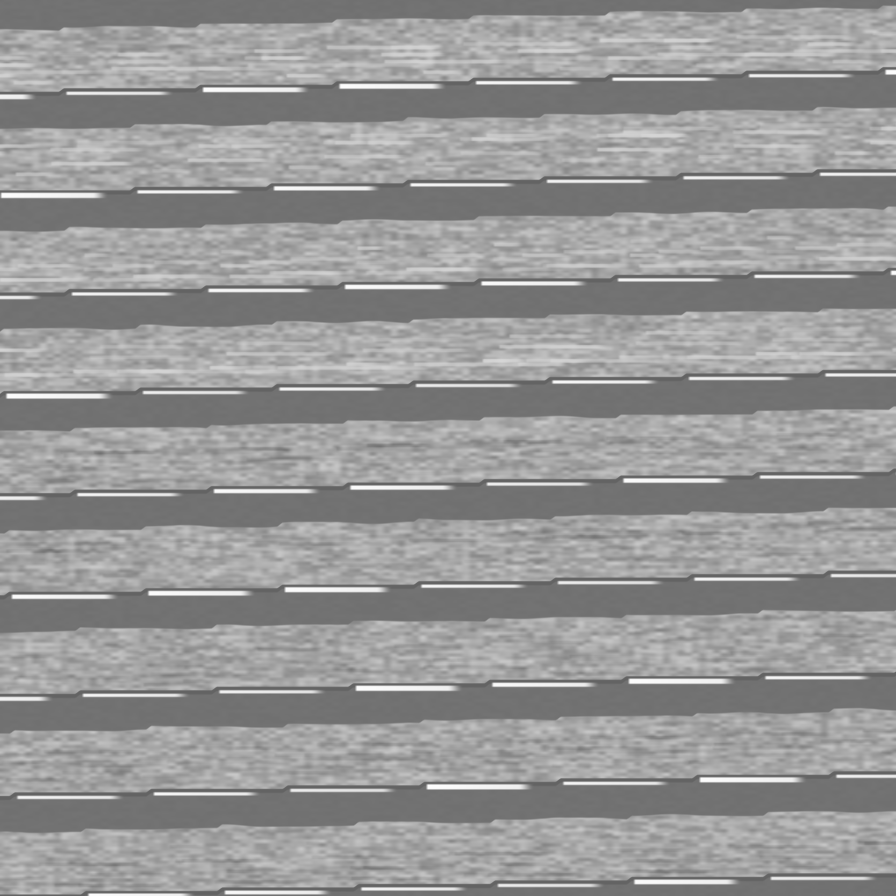
Reproduce this pattern procedurally as a WebGL 1 fragment shader.

```glsl
precision highp float;
// Nine slightly tilted, stair-stepped bands of brushed grey with bright dashes along their lower edges.

uniform vec2 u_resolution;

const float ROWS = 254.5;         // fine scan rows down the canvas
const float PERIOD = 28.52;       // rows from band to band
const float FIRST_EDGE = 27.475;  // row of the first dash line at the left side
const float STEPS = 6.564;        // one-row stair steps across the canvas
const float BAND_TOP = 18.5;      // rows from band top down to the dash row
const float DASH_LENGTH = 0.8;    // share of a stair step
const float SOFT = 0.32;          // edge blur in rows
const float STREAKED_BANDS = 4.0; // upper bands with strong bright streaks
const float GAP_GREY = 0.445;
const float SHADOW_GREY = 0.39;
const float BAND_GREY = 0.655;
const float STREAK_GREY = 0.85;
const float DASH_GREY = 0.93;

float hash(vec2 p) {
  vec3 q = fract(vec3(p.xyx) * 0.1031);
  q += dot(q, q.yzx + 33.33);
  return fract((q.x + q.y) * q.z);
}

float valueNoise(vec2 p) {
  vec2 cell = floor(p);
  vec2 f = smoothstep(0.0, 1.0, fract(p));
  return mix(mix(hash(cell), hash(cell + vec2(1.0, 0.0)), f.x),
             mix(hash(cell + vec2(0.0, 1.0)), hash(cell + vec2(1.0, 1.0)), f.x), f.y);
}

// Floor with a short ramp at each jump.
float softStair(float level) {
  return floor(level) - 1.0 + smoothstep(0.0, 0.05, fract(level));
}

// One-row dash lying on each stair step of a sloped line.
float stairDash(float y, float level, float len, float halfWidth, float soft) {
  float along = 1.0 - fract(level);
  float across = abs(y - floor(level) - 0.5);
  float body = 1.0 - smoothstep(halfWidth - soft, halfWidth + soft, across);
  return body * smoothstep(0.0, 0.025, along) * (1.0 - smoothstep(len - 0.12, len, along));
}

// Horizontally brushed grain, centred on zero.
float brushedGrain(float x, float y) {
  float fine = valueNoise(vec2(x * 125.0, y) + 50.0) - 0.5;
  float medium = valueNoise(vec2(x * 38.0, y * 0.9) + 400.0) - 0.5;
  float wide = valueNoise(vec2(x * 9.0, y * 0.7) + 800.0) - 0.5;
  return 0.15 * fine + 0.11 * medium + 0.05 * wide;
}

void main() {
  vec2 uv = gl_FragCoord.xy / u_resolution;
  float x = uv.x;
  float y = (1.0 - uv.y) * ROWS;
  float soft = max(SOFT, 0.5 * ROWS / u_resolution.y);

  // Nearest band and the level of its sloped lower edge
  float slope = FIRST_EDGE - STEPS * x;
  float band = floor((y - slope + BAND_TOP + 3.0) / PERIOD);
  float level = slope + PERIOD * band;
  float stair = softStair(level);
  float strong = 1.0 - step(STREAKED_BANDS, band);

  // Brushed surface
  float surface = BAND_GREY + brushedGrain(x, y);

  // Streaks repeated on every stair step, uneven in strength
  for (int i = 0; i < 7; i++) {
    vec2 id = vec2(float(i) * 7.3 + 3.0, band + 20.0);
    float depth = 2.5 + 14.0 * hash(id);
    float lineLevel = level - depth;
    float len = mix(0.25, 0.95, hash(id + 11.0));
    float wear = hash(vec2(floor(lineLevel) + 60.0, id.x));
    float flecks = valueNoise(vec2(x * 30.0, id.x + band * 5.0 + 90.0));
    float streak = stairDash(y, lineLevel, len, 0.5, soft);
    float bright = streak * strong * mix(0.25, 0.9, wear) * mix(0.5, 1.0, flecks);
    surface = mix(surface, STREAK_GREY, bright);
    surface -= 0.07 * streak * (1.0 - strong) * flecks;
  }

  // Band between its slightly worn top edge and its stepped lower edge
  float chip = 0.7 * (valueNoise(vec2(x * 24.0, band * 3.0 + 70.0)) - 0.5);
  float top = stair - BAND_TOP + chip;
  float bottom = stair - 0.9;
  float inside = smoothstep(-soft, soft, y - top) * (1.0 - smoothstep(-soft, soft, y - bottom));
  float gap = GAP_GREY + 0.015 * (valueNoise(vec2(x * 120.0, y)) - 0.5);
  float grey = mix(gap, surface, inside);

  // Dark line under the band
  float shadow = 1.0 - smoothstep(0.3, 0.9, abs(y - stair + 0.35));
  grey = mix(grey, SHADOW_GREY, shadow * (1.0 - inside));

  // Bright dash, heavier on some steps and brightest at its start
  float weight = hash(vec2(floor(level) + 35.0, band + 8.0));
  float halfWidth = 0.45 + 0.3 * smoothstep(0.55, 1.0, weight);
  float dash = stairDash(y, level, DASH_LENGTH, halfWidth, soft);
  float glow = 0.07 * weight - 0.08 * (1.0 - fract(level));
  grey = mix(grey, DASH_GREY + glow, dash);

  gl_FragColor = vec4(vec3(clamp(grey, 0.0, 1.0)), 1.0);
}
```
